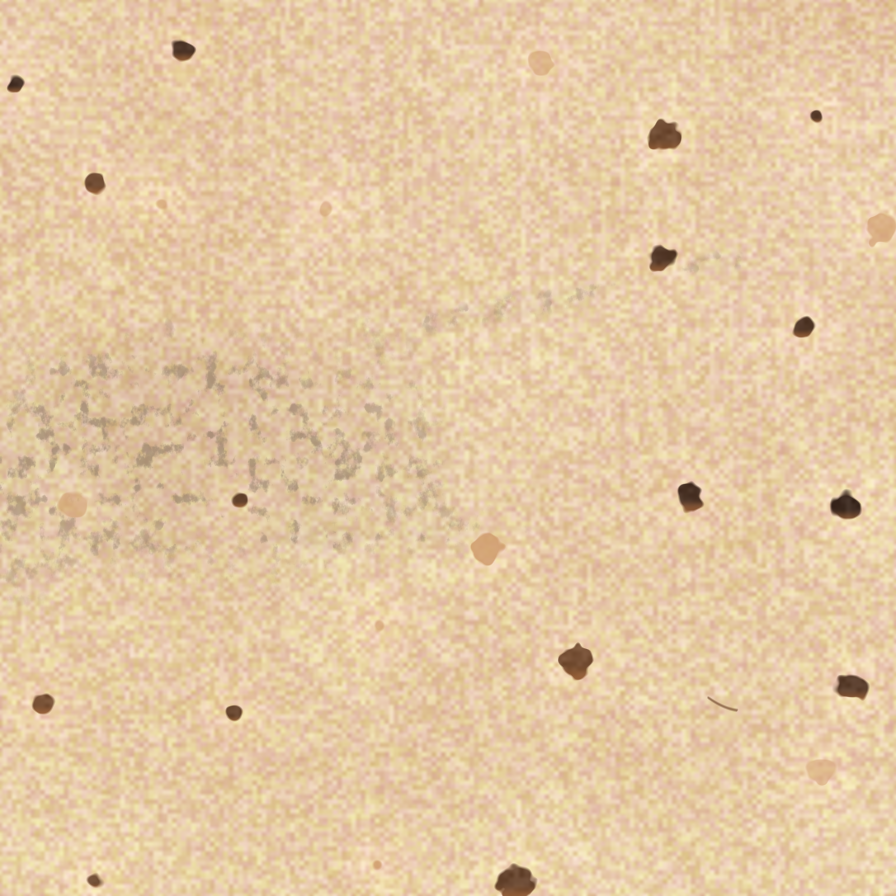
A WebGL 2 fragment shader for this texture:

```glsl
#version 300 es
precision highp float;
// Old stained paper: fine coloured grain over soft cloudy tints, a worn grey
// patch with faint streaks, and scattered dark and pale round age spots.
// Value noise makes the paper; a jittered grid with a hash places the spots.

uniform vec2 u_resolution;
out vec4 fragColor;

const vec3 PAPER = vec3(0.908, 0.800, 0.655);
const vec3 TONE_AXIS = vec3(0.050, 0.092, 0.092);   // dark to light
const vec3 TINT_AXIS = vec3(0.008, -0.030, 0.068);  // yellow to pink
const vec3 WORN_GREY = vec3(0.60, 0.51, 0.42);
const vec3 SPOT_BLACK = vec3(0.17, 0.11, 0.09);
const vec3 SPOT_BROWN = vec3(0.45, 0.29, 0.18);
const vec3 SPOT_RIM = vec3(0.62, 0.37, 0.19);
const vec3 SPOT_PALE = vec3(0.80, 0.59, 0.40);
const float GRAIN_SCALE = 190.0;
const float SPOT_GRID = 6.0;
const float SPOT_CHANCE = 0.72;
const float DARK_SHARE = 0.62;
const float EDGE_SOFTNESS = 0.0018;

float hash(vec2 p) {
  return fract(sin(dot(p, vec2(127.1, 311.7))) * 43758.5453);
}

float noise(vec2 p) {
  vec2 cell = floor(p), f = fract(p);
  f = f * f * (3.0 - 2.0 * f);
  return mix(mix(hash(cell), hash(cell + vec2(1, 0)), f.x),
             mix(hash(cell + vec2(0, 1)), hash(cell + vec2(1, 1)), f.x), f.y);
}

float fbm(vec2 p) {
  float sum = 0.0, amplitude = 0.53;
  for (int i = 0; i < 4; i++) {
    sum += amplitude * noise(p);
    p = mat2(1.6, 1.2, -1.2, 1.6) * p + 7.3;
    amplitude *= 0.5;
  }
  return sum;
}

float segmentDistance(vec2 p, vec2 a, vec2 b) {
  vec2 d = b - a;
  return length(p - a - d * clamp(dot(p - a, d) / dot(d, d), 0.0, 1.0));
}

// Cloudy tints plus two octaves of tone and colour grain
vec3 paper(vec2 p) {
  float cloud = fbm(p * 5.0 + 3.0) - 0.5;
  float slope = 0.22 * (0.5 - p.y) - 0.10 * (p.x - 0.5);
  vec2 g = p * GRAIN_SCALE;
  float tone = 1.75 * (noise(g) - 0.5) + 0.55 * (noise(g * 0.47 + 31.0) - 0.5);
  float tint = 1.7 * (noise(g * 0.9 + 71.0) - 0.5);
  return PAPER + TONE_AXIS * (tone + 0.9 * cloud + slope)
               + TINT_AXIS * (tint - 0.5 * slope);
}

// Worn patch with small specks, and two broken streaks
vec3 addWear(vec3 color, vec2 p) {
  vec2 q = (p - vec2(0.17, 0.49)) / vec2(0.36, 0.17);
  float patchMask = 1.0 - smoothstep(0.35, 1.15, length(q) + 0.8 * (fbm(p * 9.0) - 0.5));
  float specks = smoothstep(0.54, 0.78, fbm(p * vec2(85.0, 70.0)));
  float upper = segmentDistance(p, vec2(0.48, 0.64), vec2(0.82, 0.71));
  float lower = segmentDistance(p, vec2(0.10, 0.39), vec2(0.60, 0.41));
  float wobble = 0.03 * (fbm(p * 14.0 + 5.0) - 0.5);
  float streak = 1.0 - smoothstep(0.0, 0.014, abs(min(upper, lower) + wobble));
  color = mix(color, WORN_GREY, patchMask * (0.11 + 0.62 * specks));
  return mix(color, WORN_GREY, streak * (0.07 + 0.35 * specks));
}

// Spots from the neighbouring cells, each with a faint bleached halo
vec3 addSpots(vec3 color, vec2 p, float soft) {
  vec2 home = floor(p * SPOT_GRID);
  for (int j = -1; j <= 1; j++) {
    for (int i = -1; i <= 1; i++) {
      vec2 id = home + vec2(i, j);
      if (hash(id + 11.3) > SPOT_CHANCE) continue;
      vec2 jitter = vec2(hash(id + 2.7), hash(id + 5.9));
      vec2 d = p - (id + 0.08 + 0.84 * jitter) / SPOT_GRID;
      float halo = exp(-dot(d, d) * 700.0);
      float turn = 6.2832 * hash(id + 8.1);
      vec2 q = mat2(cos(turn), -sin(turn), sin(turn), cos(turn)) * d;
      q.x *= mix(0.78, 1.1, hash(id + 14.6));
      float size = hash(id + 17.2);
      float radius = mix(0.005, 0.0185, size * sqrt(size));
      float rough = 0.55 * radius * (noise(p * 110.0 + id * 9.0) - 0.5);
      float dist = length(q) + rough - radius;
      float cover = 1.0 - smoothstep(-soft, soft, dist);
      color += 0.035 * halo;
      if (hash(id + 23.4) < DARK_SHARE) {
        vec3 core = mix(SPOT_BLACK, SPOT_BROWN, hash(id + 29.8));
        core += 0.10 * (noise(p * 170.0) - 0.5);
        float rim = smoothstep(0.1, 1.1, -d.y / radius);
        color = mix(color, mix(core, SPOT_RIM, 0.7 * rim), 0.94 * cover);
      } else {
        color = mix(color, SPOT_PALE, cover * mix(0.45, 0.8, hash(id + 37.5)));
      }
    }
  }
  return color;
}

void main() {
  vec2 p = gl_FragCoord.xy / u_resolution.y;
  float soft = max(EDGE_SOFTNESS, 0.75 / u_resolution.y);
  vec3 color = addWear(paper(p), p);
  color = addSpots(color, p, soft);

  // One short curved fibre
  vec2 bend = vec2(0.0, 9.0 * pow(p.x - 0.806, 2.0));
  float fibre = segmentDistance(p - bend, vec2(0.791, 0.219), vec2(0.822, 0.205));
  color = mix(color, SPOT_BROWN, 0.7 * (1.0 - smoothstep(0.0, soft + 0.0008, fibre)));
  fragColor = vec4(clamp(color, 0.0, 1.0), 1.0);
}
```
